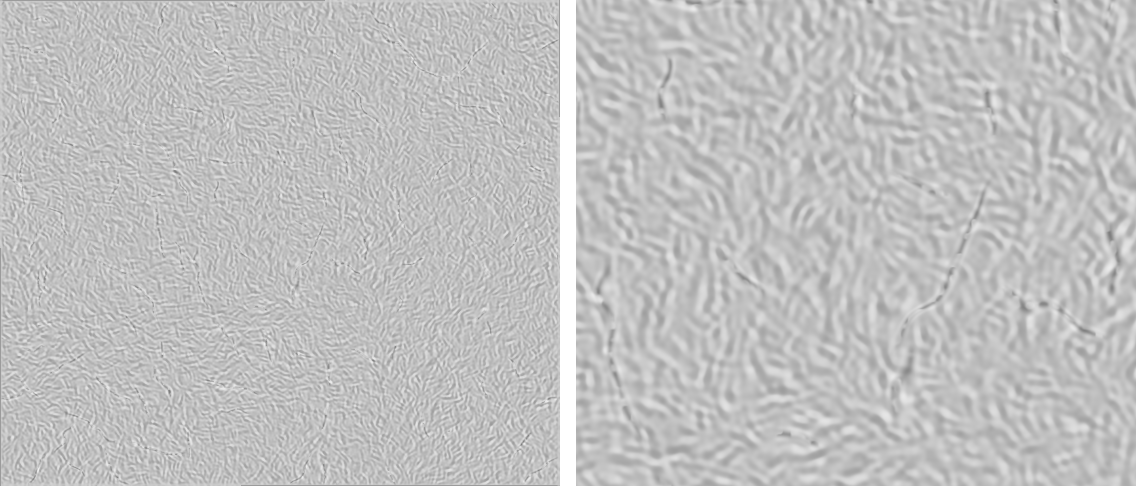
Left: the whole. Right: its middle third, enlarged.
Reproduce this texture procedurally as a Shadertoy shader.

```glsl
// Grey embossed relief: short choppy ridges with scattered fine creases.
// Ridges are a sum of small oriented wave packets that follow a direction
// field; dotted, bent creases and a fine grain are laid over them.

const float MEAN_TONE = 0.750;
const float RIDGE_CONTRAST = 0.140;
const float RIDGE_LIMIT = 0.95;      // soft ceiling of the ridge height
const float RIDGE_CELLS = 48.0;      // packet cells per canvas height
const float RIDGE_WAVES = 1.8;       // waves per packet cell
const vec2  PACKET_SIZE = vec2(0.34, 0.25); // along, across the ridge
const int   PACKETS = 4;             // packets per cell
const float DIRECTION_JITTER = 1.9;
const float GRAIN_CELLS = 230.0;
const float GRAIN_CONTRAST = 0.07;
const float CREASE_CELLS = 11.0;
const float CREASE_SHARE = 0.75;
const float CREASE_WIDTH = 0.0018;
const float CREASE_DARK = 0.13;
const float CREASE_LIGHT = 0.055;
const float RIM_WIDTH = 0.0024;
const float RIM_DARK = 0.61;
const float RIM_LIGHT = 0.81;
const float TAU = 6.28318;

vec3 hash3(vec3 p) {
    p = fract(p * vec3(0.1031, 0.1030, 0.0973));
    p += dot(p, p.yxz + 33.33);
    return fract((p.xxy + p.yxx) * p.zyx);
}

float valueNoise(vec2 p, float seed) {
    vec2 i = floor(p), f = fract(p);
    f = f * f * (3.0 - 2.0 * f);
    float a = hash3(vec3(i, seed)).x;
    float b = hash3(vec3(i + vec2(1, 0), seed)).x;
    float c = hash3(vec3(i + vec2(0, 1), seed)).x;
    float d = hash3(vec3(i + vec2(1, 1), seed)).x;
    return mix(mix(a, b, f.x), mix(c, d, f.x), f.y);
}

// Angle of the ridges: steep diagonals, upright at lower right,
// nearly level in a band at lower left.
float direction(vec2 p) {
    float upright = smoothstep(0.62, 0.95, p.x) * (1.0 - smoothstep(0.5, 0.75, p.y));
    float band = (p.y - 0.27) / 0.10;
    float level = exp(-band * band) * (1.0 - smoothstep(0.6, 0.85, p.x));
    float angle = mix(mix(2.1, 1.35, upright), 3.1, level);
    return angle + 1.5 * (valueNoise(p * 11.0, 3.0) - 0.5);
}

// Coordinates along and across a given angle.
vec2 alongAcross(vec2 p, float angle) {
    vec2 axis = vec2(cos(angle), sin(angle));
    return vec2(dot(p, axis), dot(p, vec2(-axis.y, axis.x)));
}

float ridges(vec2 p, float angle) {
    vec2 q = p * RIDGE_CELLS, cell = floor(q);
    float sum = 0.0;
    for (int y = -1; y <= 1; y++)
    for (int x = -1; x <= 1; x++)
    for (int k = 0; k < PACKETS; k++) {
        vec2 id = cell + vec2(x, y);
        vec3 place = hash3(vec3(id, float(k) + 11.0));
        vec3 wave = hash3(vec3(id, float(k) + 47.0));
        vec2 offset = q - id - place.xy;
        float window = max(0.0, 1.0 - dot(offset, offset));
        vec2 uv = alongAcross(offset, angle + DIRECTION_JITTER * (wave.x - 0.5));
        vec2 e = uv / PACKET_SIZE;
        float frequency = RIDGE_WAVES * mix(0.7, 1.35, wave.y);
        sum += mix(0.3, 0.85, place.z) * window * exp(-0.5 * dot(e, e))
             * cos(TAU * (frequency * uv.y + wave.z));
    }
    return sum * inversesqrt(1.0 + sum * sum / (RIDGE_LIMIT * RIDGE_LIMIT));
}

// Dotted thin strokes with light flanks, broken up along their length.
float creases(vec2 p) {
    vec2 wobble = vec2(valueNoise(p * 45.0, 5.0), valueNoise(p * 45.0, 6.0)) - 0.5;
    vec2 q = (p + 0.014 * wobble) * CREASE_CELLS, cell = floor(q);
    float dots = smoothstep(0.25, 0.65, valueNoise(p * 210.0, 8.0));
    float tone = 0.0;
    for (int y = -1; y <= 1; y++)
    for (int x = -1; x <= 1; x++) {
        vec2 id = cell + vec2(x, y);
        vec3 place = hash3(vec3(id, 71.0));
        vec3 form = hash3(vec3(id, 83.0));
        if (place.z > CREASE_SHARE) continue;
        vec2 center = id + place.xy;
        float angle = direction(center / CREASE_CELLS) + 2.2 * (form.x - 0.5);
        vec2 uv = alongAcross(q - center, angle);
        float halfLength = mix(0.2, 0.9, form.y * form.y);
        float bent = uv.y + (form.z - 0.5) * 0.7 * uv.x * uv.x;
        float d = abs(bent) / CREASE_CELLS / CREASE_WIDTH;
        float taper = 1.0 - smoothstep(0.55, 1.0, abs(uv.x) / halfLength);
        float flank = (d - 2.2) / 1.1;
        tone += taper * (CREASE_LIGHT * exp(-flank * flank)
              - CREASE_DARK * exp(-d * d) * (1.5 * dots - 0.35));
    }
    return tone;
}

// One canvas side: a light line with a dark outer line on part of it.
float rim(float tone, float dist, float darkPart) {
    float d = dist / RIM_WIDTH;
    tone = mix(tone, RIM_LIGHT, 0.6 * (1.0 - smoothstep(1.6, 2.6, d)));
    return mix(tone, RIM_DARK, darkPart * (1.0 - smoothstep(0.7, 1.4, d)));
}

void mainImage(out vec4 fragColor, in vec2 fragCoord) {
    vec2 p = fragCoord / iResolution.y;
    float width = iResolution.x / iResolution.y;
    float across = p.x / width;

    float strength = mix(0.85, 1.15, valueNoise(p * 9.0, 2.0));
    float tone = MEAN_TONE + RIDGE_CONTRAST * strength * ridges(p, direction(p));
    tone += GRAIN_CONTRAST * (valueNoise(p * GRAIN_CELLS, 9.0) - 0.5) + creases(p);

    tone = rim(tone, 1.0 - p.y, 1.0 - step(0.58, across));
    tone = rim(tone, p.y, step(0.43, across));
    tone = rim(tone, p.x, 1.0 - step(0.49, p.y));
    tone = rim(tone, width - p.x, step(0.76, p.y));
    fragColor = vec4(vec3(clamp(tone, 0.0, 1.0)), 1.0);
}
```
